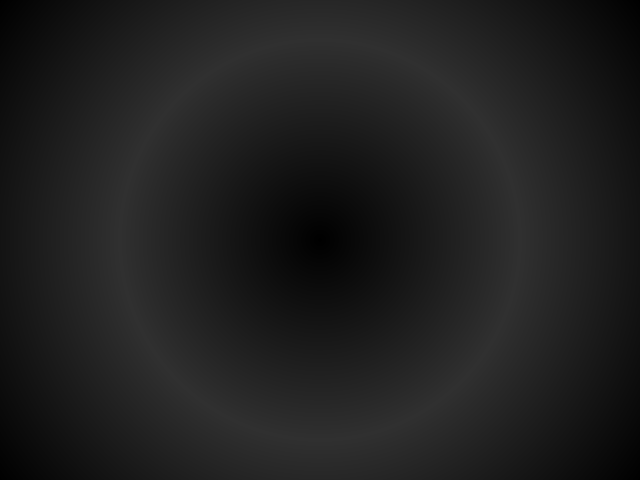
A WebGL 1 fragment shader for this background:

```glsl
precision highp float;

uniform vec2 u_resolution;

void main() {
  // Distance from the centre: 0 in the middle, 1 at the corners
  vec2 fromCentre = gl_FragCoord.xy - 0.5 * u_resolution;
  float radius = length(fromCentre) / (0.5 * length(u_resolution));

  // Grey ring that fades to black both inwards and outwards
  float ring = max(0.0, 1.0 - abs(2.0 * radius - 1.0));
  gl_FragColor = vec4(vec3(0.188) * ring, 1.0);
}
```
